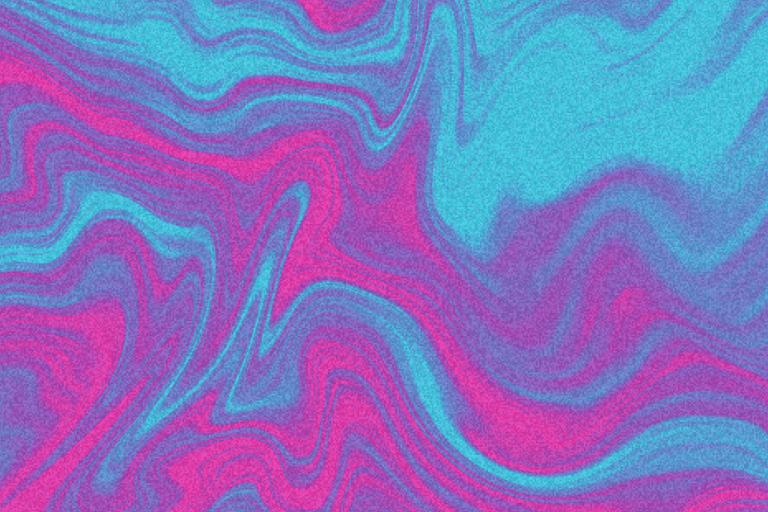
Write a Shadertoy shader that draws this background.

```glsl
#define BANDS 2.6          // colour cycles per unit of flow
#define FOLD_SCALE 1.9     // frequency of the broadest folds
#define FOLD_DEPTH 0.32    // displacement of the broadest folds
#define FOLD_TURN 1.1      // change of direction between folds, in radians
#define BAND_DEPTH 0.58
#define STREAK_SCALE 7.0   // frequency of the broadest streaks
#define STREAK_DEPTH 0.62
#define TONE_CENTRE 0.13
#define TONE_RANGE 1.1
#define GRAIN_SCALE 310.0
#define GRAIN_DEPTH 0.06

const vec3 INKS[6] = vec3[6](
    vec3(0.26, 0.77, 0.86), vec3(0.35, 0.58, 0.81), vec3(0.44, 0.47, 0.77),
    vec3(0.54, 0.37, 0.74), vec3(0.66, 0.28, 0.70), vec3(0.88, 0.24, 0.66));

float hash(vec2 cell) {
    vec3 h = fract(cell.xyx * 0.1031);
    h += dot(h, h.yzx + 33.33);
    return fract((h.x + h.y) * h.z);
}

// Smooth value noise in -1..1
float noise(vec2 p) {
    vec2 cell = floor(p), f = p - cell;
    f = f * f * f * (f * (f * 6.0 - 15.0) + 10.0);
    float low = mix(hash(cell), hash(cell + vec2(1, 0)), f.x);
    float high = mix(hash(cell + vec2(0, 1)), hash(cell + vec2(1, 1)), f.x);
    return 2.0 * mix(low, high, f.y) - 1.0;
}

// Alternating shears in turning directions that fold the layers like stirred paint
vec2 stir(vec2 p) {
    float scale = FOLD_SCALE, depth = FOLD_DEPTH;
    float c = cos(FOLD_TURN), s = sin(FOLD_TURN);
    mat2 turn = mat2(c, s, -s, c);
    for (int i = 0; i < 3; i++) {
        float seed = 17.3 * float(i + 1);
        p = turn * p;
        p.x += depth * noise(p.yx * scale * vec2(1.0, 0.5) + seed);
        p.y += depth * noise(p * scale * vec2(1.0, 0.5) + seed + 41.7);
        scale *= 1.7;
        depth *= 0.62;
    }
    return p;
}

// Fine layers drawn out along the flow, faded where too thin to resolve
float streaks(vec2 flow) {
    float sum = 0.0, scale = STREAK_SCALE, depth = STREAK_DEPTH;
    float footprint = length(vec2(dFdx(flow.y), dFdy(flow.y)));
    for (int i = 0; i < 5; i++) {
        vec2 stretched = flow.yx * scale * vec2(1.0, 0.07);
        float visible = 1.0 - smoothstep(0.5, 1.5, footprint * scale);
        sum += depth * visible * noise(stretched + 23.1 * float(i + 1));
        scale *= 2.1;
        depth *= 0.84;
    }
    return sum;
}

vec3 inkRamp(float tone) {
    float x = clamp(tone, 0.0, 1.0) * 5.0;
    int i = int(min(x, 4.0));
    return mix(INKS[i], INKS[i + 1], x - float(i));
}

void mainImage(out vec4 fragColor, in vec2 fragCoord) {
    vec2 p = fragCoord / iResolution.y;
    vec2 flow = stir(p);

    // Broad bands with an uneven spacing, overlaid with streaks
    float phase = flow.y * BANDS + 0.25 * noise(flow * vec2(1.2, 3.0) + 9.4);
    float paint = BAND_DEPTH * sin(6.28319 * phase) + streaks(flow);
    float tone = smoothstep(TONE_CENTRE - TONE_RANGE, TONE_CENTRE + TONE_RANGE, paint);

    // Speckle in both hue and brightness
    float grain = GRAIN_DEPTH * noise(p * GRAIN_SCALE);
    float speckle = GRAIN_DEPTH * noise(p.yx * GRAIN_SCALE + 71.9);
    vec3 colour = inkRamp(tone + 1.5 * speckle) + grain;

    fragColor = vec4(clamp(colour, 0.0, 1.0), 1.0);
}
```
